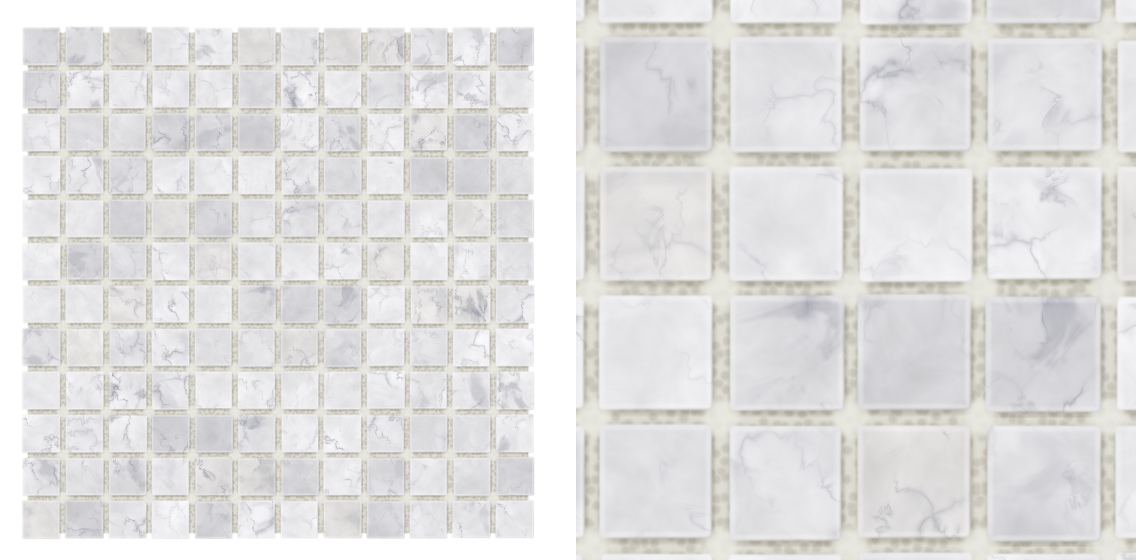
Left: the whole. Right: its middle third, enlarged.
Reproduce this pattern procedurally as a WebGL 2 fragment shader.

```glsl
#version 300 es
precision highp float;
// Sheet of 12 by 12 veined marble mosaic tiles on a cream mesh backing, on white.
uniform vec2 u_resolution;
out vec4 fragColor;

const float TILES = 12.0;
const float PITCH = 0.0768;
const vec2 SHEET_CENTER = vec2(0.4967, 0.4948);
const float TILE_HALF = 0.441;
const float CORNER_RADIUS = 0.04;

const vec3 PAPER = vec3(1.0);
const vec3 MARBLE_LIGHT = vec3(0.945, 0.94, 0.95);
const vec3 MARBLE_GREY = vec3(0.805, 0.805, 0.82);
const vec3 MARBLE_WARM = vec3(0.89, 0.88, 0.87);
const vec3 VEIN = vec3(0.57, 0.58, 0.62);
const vec3 GROUT = vec3(0.875, 0.87, 0.835);
const vec3 KNOT = vec3(0.92, 0.92, 0.89);
const vec3 THREAD_SHADE = vec3(0.66, 0.64, 0.58);

float hash(vec2 p) {
  return fract(sin(dot(p, vec2(127.1, 311.7))) * 43758.55);
}

vec2 hash2(vec2 p) {
  return vec2(hash(p), hash(p + 37.3));
}

mat2 rotation(float a) {
  return mat2(cos(a), sin(a), -sin(a), cos(a));
}

float roundedBox(vec2 p, vec2 halfSize, float r) {
  vec2 d = abs(p) - halfSize + r;
  return length(max(d, 0.0)) + min(max(d.x, d.y), 0.0) - r;
}

// Distances to the nearest and second nearest feature point
vec2 cellular(vec2 p) {
  vec2 base = floor(p);
  vec2 nearest = vec2(8.0);
  for (int y = -1; y <= 1; y++) {
    for (int x = -1; x <= 1; x++) {
      vec2 cell = base + vec2(x, y);
      float d = length(cell + hash2(cell) - p);
      nearest.y = min(nearest.y, max(nearest.x, d));
      nearest.x = min(nearest.x, d);
    }
  }
  return nearest;
}

// Layered, warped sines: soft smoke around zero
float smoke(vec2 p) {
  float sum = 0.0, amp = 0.5;
  for (int i = 0; i < 5; i++) {
    p = rotation(0.9) * p * 1.75 + 0.7 * sin(p.yx * 1.3 + 2.0);
    sum += amp * sin(p.x) * sin(p.y);
    amp *= 0.6;
  }
  return sum;
}

vec3 marble(vec2 q, vec2 id) {
  vec2 seed = hash2(id + 5.1);
  vec2 p = rotation(0.6 + 1.2 * seed.x) * q + 40.0 * hash2(id + 11.7);
  float haze = smoke(p * 1.6);
  float grain = smoke(p * 6.0 + 9.0);

  // Each tile has its own tone, tint and amount of veining
  float tone = hash(id + 2.3);
  vec3 color = mix(MARBLE_LIGHT, MARBLE_GREY, tone * tone * 0.8 + 0.08);
  color = mix(color, MARBLE_WARM, 0.7 * step(0.88, hash(id + 8.9)));
  color += 0.05 * haze + 0.022 * grain;

  vec2 warped = p * vec2(1.0, 2.0) + 0.35 * vec2(haze, grain);
  vec2 cells = cellular(warped);
  float line = exp(-13.0 * (cells.y - cells.x)) * smoothstep(-0.25, 0.4, haze);
  float cloudy = smoothstep(0.05, 0.65, smoke(p * 2.1 + 4.0) + 0.25 * grain);
  float veining = line * mix(0.15, 0.65, seed.y) + cloudy * 0.6 * seed.x * seed.y;
  return mix(color, VEIN, clamp(veining, 0.0, 0.75));
}

vec3 backing(vec2 q, vec2 g, float tileDist, float shadowDist) {
  // Twisted threads between tiles, pale knots at crossings
  float fleck = 1.0 - smoothstep(0.15, 0.6, cellular(g * 11.0).x);
  float knot = 1.0 - smoothstep(0.09, 0.19, length(0.5 - abs(q)));
  float contact = exp(-max(tileDist, 0.0) * 45.0);
  float dropShadow = 1.0 - smoothstep(-0.01, 0.035, shadowDist);
  float shade = 0.35 * fleck + 0.3 * contact + 0.4 * dropShadow;
  vec3 color = mix(GROUT, THREAD_SHADE, clamp(shade, 0.0, 0.95));
  return mix(color, KNOT, knot * 0.8);
}

void main() {
  vec2 uv = gl_FragCoord.xy / u_resolution;
  float soft = 0.8 / (min(u_resolution.x, u_resolution.y) * PITCH) + 0.008;
  vec2 g = (uv - SHEET_CENTER) / PITCH + 0.5 * TILES;
  vec2 id = floor(g);
  vec2 q = fract(g) - 0.5;

  // Slightly uneven size and placement of each tile
  vec2 local = q - 0.022 * (hash2(id) - 0.5);
  vec2 halfSize = TILE_HALF + 0.018 * (hash2(id + 19.0) - 0.5);
  float d = roundedBox(local, halfSize, CORNER_RADIUS);
  float shadowDist = roundedBox(local + vec2(-0.01, 0.03), halfSize, CORNER_RADIUS);

  // Mesh ends short of the outer tile edges
  float sheet = roundedBox(g - 0.5 * TILES, vec2(0.5 * TILES - 0.18), 0.02);
  float meshMask = 1.0 - smoothstep(-0.03, 0.03, sheet);
  vec3 color = mix(PAPER, backing(q, g, d, shadowDist), meshMask);

  // Marble face with pale bevel and a thin darker lower edge
  vec3 face = marble(local, id);
  face = mix(face, vec3(0.97), 0.35 * smoothstep(-0.065, -0.025, d));
  face -= 0.07 * smoothstep(-0.025, 0.0, d) * smoothstep(-0.1, 0.4, local.x - local.y);
  vec2 inGrid = step(vec2(0.0), id) * step(id, vec2(TILES - 1.0));
  float tileMask = (1.0 - smoothstep(-soft, soft, d)) * inGrid.x * inGrid.y;
  fragColor = vec4(clamp(mix(color, face, tileMask), 0.0, 1.0), 1.0);
}
```
